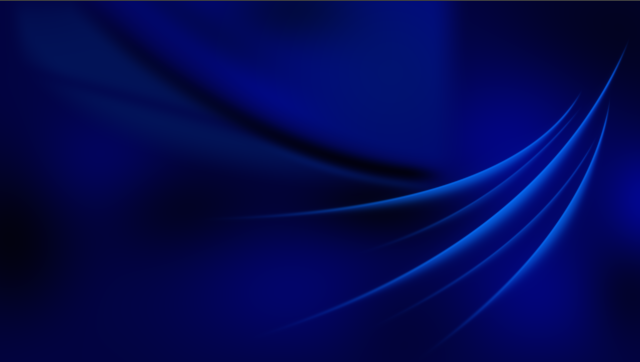
A Shadertoy shader for this background:

```glsl
// Deep blue abstract backdrop: a soft folded veil with glowing curved light streaks.

const vec2 CANVAS = vec2(1.77, 1.0);
const vec3 AZURE = vec3(0.02, 0.47, 1.0);
const vec3 ROYAL = vec3(0.0, 0.16, 0.78);

vec2 hashGradient(vec2 cell) {
    float angle = 6.2832 * fract(sin(dot(cell, vec2(127.1, 311.7))) * 43758.5);
    return vec2(cos(angle), sin(angle));
}

float gradientNoise(vec2 p) {
    vec2 i = floor(p), f = fract(p);
    vec2 u = f * f * f * (f * (f * 6.0 - 15.0) + 10.0);
    vec2 e = vec2(0.0, 1.0);
    float low = mix(dot(hashGradient(i), f),
                    dot(hashGradient(i + e.yx), f - e.yx), u.x);
    float high = mix(dot(hashGradient(i + e.xy), f - e.xy),
                     dot(hashGradient(i + e.yy), f - e.yy), u.x);
    return mix(low, high, u.y);
}

// Soft elliptical spot
float spot(vec2 p, vec2 centre, vec2 radii) {
    vec2 q = (p - centre) / radii;
    return exp(-dot(q, q));
}

float ridge(float d, float width) {
    return exp(-d * d / (width * width));
}

// Bezier curve rising in x: signed distance (positive above) and parameter
vec2 curve(vec2 p, vec2 a, vec2 b, vec2 c) {
    float k = a.x - 2.0 * b.x + c.x;
    float h = b.x - a.x;
    float g = a.x - p.x;
    float t = clamp(-g / (h + sqrt(max(h * h - k * g, 0.0))), 0.0, 1.0);
    vec2 ab = mix(a, b, t), bc = mix(b, c, t);
    vec2 tangent = bc - ab;
    float y = mix(ab.y, bc.y, t);
    return vec2((p.y - y) * tangent.x / length(tangent), t);
}

// Streak with a crisp upper rim and a body fading below it
vec3 streak(vec3 base, vec2 line, float width, float power, float pixel) {
    float d = line.x, t = line.y;
    float ends = smoothstep(0.0, 0.5, t) * smoothstep(1.0, 0.88, t);
    float belly = smoothstep(0.05, 0.55, t) * smoothstep(0.98, 0.55, t);
    float w = width * (0.12 + belly);
    float soft = pixel + 0.006 * (1.0 - smoothstep(0.0, 0.5, t));
    float body = smoothstep(soft, -soft, d) * ridge(min(d, 0.0), w);
    float rim = ridge(d + 0.0015, 0.0016 + 0.5 * soft);
    float halo = ridge(d + 0.6 * w, 1.3 * w + 0.003);
    vec3 tint = mix(ROYAL, AZURE, clamp(0.2 + 0.75 * belly, 0.0, 1.0));
    vec3 color = mix(base, ROYAL, 0.12 * halo * ends * power);
    color = mix(color, tint, 0.8 * body * ends * power);
    return mix(color, AZURE, 0.5 * rim * ends * power);
}

// Dim blue field of light and dark pools
float ambient(vec2 p) {
    float b = 0.255 + 0.03 * gradientNoise(p * 3.0);
    b += 0.14 * spot(p, vec2(0.27, 0.54), vec2(0.20, 0.16));
    b += 0.26 * spot(p, vec2(1.40, 0.60), vec2(0.26, 0.25));
    b += 0.30 * spot(p, vec2(1.79, 0.44), vec2(0.11, 0.15));
    b += 0.20 * spot(p, vec2(1.48, 0.18), vec2(0.21, 0.19));
    b += 0.17 * spot(p, vec2(0.83, 0.20), vec2(0.27, 0.19));
    b -= 0.20 * spot(p, vec2(0.03, 0.36), vec2(0.18, 0.22));
    b -= 0.13 * spot(p, vec2(0.50, 0.42), vec2(0.22, 0.12));
    b -= 0.23 * spot(p, vec2(1.07, 0.43), vec2(0.23, 0.10));
    b -= 0.13 * spot(p, vec2(1.68, 0.92), vec2(0.34, 0.24));
    b -= 0.15 * spot(p, vec2(1.73, 0.20), vec2(0.11, 0.14));
    b -= 0.08 * spot(p, vec2(1.10, 0.10), vec2(0.20, 0.15));
    return max(b, 0.03);
}

// Upper sheet, dark crease and the teal wing hanging beneath it
vec3 veil(vec3 base, vec2 p) {
    vec2 fold = curve(p, vec2(0.196, 1.0), vec2(0.73, 0.516), vec2(1.244, 0.509));
    vec2 hem = curve(p, vec2(0.012, 0.931), vec2(0.207, 0.505), vec2(1.175, 0.495));
    vec2 strand = curve(p, vec2(0.08, 0.80), vec2(0.62, 0.67), vec2(1.16, 0.495));

    float loose = mix(0.15, 0.07, fold.y);
    float sheet = smoothstep(-0.01, loose, fold.x) * smoothstep(1.30, 1.19, p.x);
    float grain = gradientNoise(vec2(p.x - p.y, p.y + p.x * 0.75) * vec2(1.0, 4.0));
    float light = 0.475 + 0.05 * grain;
    light -= 0.22 * spot(p, vec2(0.80, 0.97), vec2(0.17, 0.10));
    light -= 0.09 * ridge(fold.x - 0.17, 0.05) * smoothstep(0.8, 0.3, fold.y);
    light += 0.08 * spot(p, vec2(0.74, 0.72), vec2(0.20, 0.13));
    float haze = spot(p, vec2(1.08, 0.80), vec2(0.25, 0.25));
    vec3 color = mix(base, vec3(0.005, 0.03 + 0.05 * haze, light), 0.9 * sheet);

    // Wing with a shaded seam and a paler strand close to the crease
    float wing = smoothstep(-0.04, 0.07, hem.x) * smoothstep(0.03, -0.04, fold.x);
    wing *= smoothstep(0.0, 0.14, hem.y) * smoothstep(1.0, 0.75, hem.y);
    wing *= 1.0 - 0.45 * spot(p, vec2(0.10, 1.0), vec2(0.20, 0.10));
    color = mix(color, vec3(0.01, 0.09, 0.36), 0.8 * wing);
    color -= vec3(0.0, 0.035, 0.03) * ridge(strand.x, 0.022) * wing;
    float tail = smoothstep(0.4, 0.75, fold.y) * smoothstep(1.0, 0.85, fold.y);
    color += vec3(0.0, 0.05, 0.12) * tail * ridge(fold.x + 0.026, 0.014);

    float crease = mix(0.32, 0.75, smoothstep(0.2, 0.75, fold.y));
    crease *= smoothstep(0.0, 0.2, fold.y) * smoothstep(1.0, 0.88, fold.y);
    return color * (1.0 - crease * ridge(fold.x - 0.006, mix(0.034, 0.018, fold.y)));
}

void mainImage(out vec4 fragColor, in vec2 fragCoord) {
    vec2 p = fragCoord / iResolution.xy * CANVAS;
    float pixel = 1.0 / iResolution.y;
    float b = ambient(p);
    vec3 color = veil(vec3(0.008, 0.006 + 0.03 * b, b), p);

    // Two faint strands behind three bright streaks
    vec2 thinA = curve(p, vec2(0.956, 0.29), vec2(1.369, 0.405), vec2(1.613, 0.712));
    vec2 thinB = curve(p, vec2(0.991, 0.078), vec2(1.486, 0.309), vec2(1.654, 0.631));
    vec2 upper = curve(p, vec2(0.518, 0.394), vec2(1.424, 0.410), vec2(1.613, 0.758));
    vec2 middle = curve(p, vec2(0.668, 0.058), vec2(1.505, 0.312), vec2(1.744, 0.903));
    vec2 lower = curve(p, vec2(1.145, 0.0), vec2(1.624, 0.343), vec2(1.689, 0.735));
    color = streak(color, thinA, 0.014, 0.36, pixel);
    color = streak(color, thinB, 0.012, 0.4, pixel);
    color = streak(color, upper, 0.021, 0.9, pixel);
    color = streak(color, middle, 0.024, 1.0, pixel);
    color = streak(color, lower, 0.021, 0.92, pixel);

    // Thin grey line along the top
    color = mix(color, vec3(0.25), smoothstep(0.996, 0.999, p.y));
    fragColor = vec4(color, 1.0);
}
```
